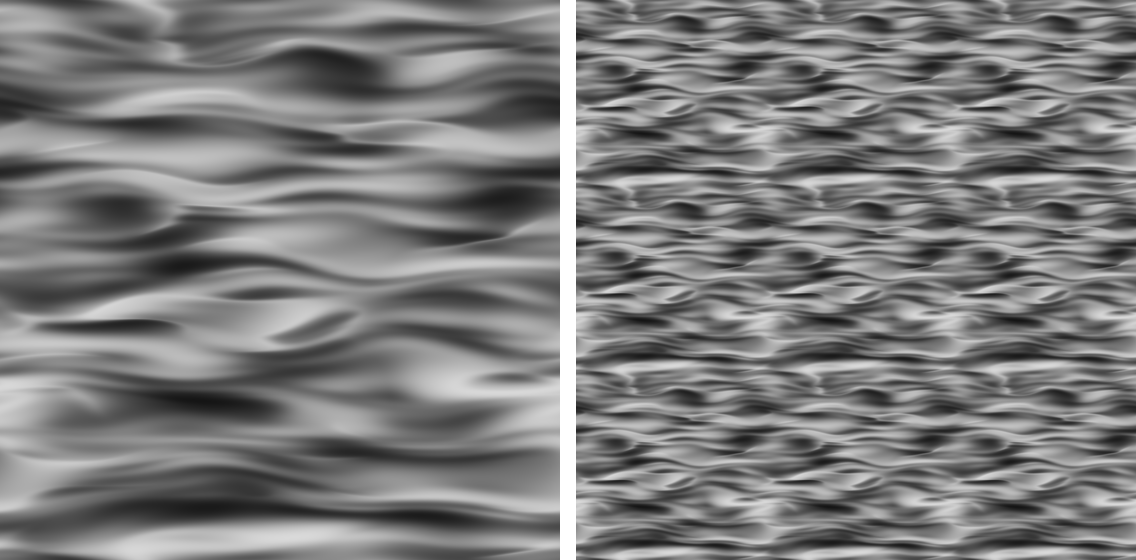
Left: one tile. Right: repeated 3 by 3.
This texture is drawn by a Shadertoy shader. Its source:

```glsl
// Soft grey folds: long horizontal bands with pinched dark hollows and thin bright crests.
// Layered sines bend the plane, then stretched, wrapping gradient noise gives the
// bands, and a masked zero line of that noise gives the crests. Tiles on both axes.

const float TAU = 6.28319;

// Cells per tile (across, up); whole numbers keep the tile seamless
const vec2 FOLD_CELLS   = vec2(2.0, 11.0);
const vec2 BAND_CELLS   = vec2(3.0, 20.0);
const vec2 STREAK_CELLS = vec2(5.0, 33.0);
const vec2 CREST_CELLS  = vec2(3.0, 14.0);
const vec2 MASK_CELLS   = vec2(3.0, 8.0);

// Tone: middle grey and strength of each layer
const float MID_GREY     = 0.455;
const float FOLD_TONE    = 0.34;
const float BAND_TONE    = 0.66;
const float STREAK_TONE  = 0.42;
const float CREST_TONE   = 0.36;
const float CREST_MEAN   = 0.05;
const float TONE_LIMIT   = 0.42;

// Shape
const vec2  FOLD_PUSH    = vec2(0.10, 0.036);
const float CREST_ROUND  = 0.03;
const float CREST_WIDTH  = 0.09;

float hash(vec2 cell, float seed) {
    vec3 h = fract(vec3(cell.xyx + seed * 17.31) * 0.1031);
    h += dot(h, h.yzx + 33.33);
    return fract((h.x + h.y) * h.z);
}

// Contribution of one lattice corner: random unit slope times offset
float slope(vec2 cell, vec2 offset, vec2 cells, float seed) {
    float angle = TAU * hash(mod(cell, cells), seed);
    return dot(vec2(cos(angle), sin(angle)), offset);
}

// Gradient noise that repeats once per unit square, roughly -0.7 to 0.7
float wrapNoise(vec2 uv, vec2 cells, float seed) {
    vec2 p = uv * cells + vec2(hash(cells, seed), hash(cells.yx, seed));
    vec2 i = floor(p);
    vec2 f = p - i;
    vec2 w = f * f * f * (f * (f * 6.0 - 15.0) + 10.0);
    vec2 e = vec2(1.0, 0.0);
    float low  = mix(slope(i, f, cells, seed),
                     slope(i + e.xy, f - e.xy, cells, seed), w.x);
    float high = mix(slope(i + e.yx, f - e.yx, cells, seed),
                     slope(i + e.xx, f - e.xx, cells, seed), w.x);
    return mix(low, high, w.y);
}

// Layered sines: a gentle vertical sway that also squeezes the bands
float sway(vec2 uv) {
    return 0.010 * sin(TAU * (uv.x + 2.0 * uv.y) + 0.7)
         + 0.007 * sin(TAU * (2.0 * uv.x - 3.0 * uv.y) + 2.9)
         + 0.004 * sin(TAU * (3.0 * uv.x + 5.0 * uv.y) + 4.6);
}

void mainImage(out vec4 fragColor, in vec2 fragCoord) {
    vec2 uv = fragCoord / iResolution.xy;

    // Bend the plane, then push it along the broad folds
    vec2 bent = uv + vec2(0.0, sway(uv));
    float fold = wrapNoise(bent, FOLD_CELLS, 1.0);
    vec2 pushed = bent + FOLD_PUSH * fold;

    // Bands and finer streaks
    float band = wrapNoise(pushed, BAND_CELLS, 2.0);
    float streak = wrapNoise(pushed + vec2(0.0, 0.02 * band), STREAK_CELLS, 3.0);

    // Crests: rounded tips, steep on one side and soft on the other
    float line = wrapNoise(pushed, CREST_CELLS, 4.0) + 0.2 * streak;
    float width = CREST_WIDTH * mix(0.6, 1.6, smoothstep(-0.12, 0.12, line));
    float crest = exp((CREST_ROUND - sqrt(line * line + CREST_ROUND * CREST_ROUND)) / width);
    crest *= smoothstep(-0.10, 0.30, wrapNoise(bent, MASK_CELLS, 5.0));

    // Sum the layers and ease the extremes towards the tone limits
    float relief = FOLD_TONE * fold + BAND_TONE * band + STREAK_TONE * streak
                 + CREST_TONE * (crest - CREST_MEAN);
    float grey = MID_GREY + TONE_LIMIT * tanh(relief / TONE_LIMIT);
    fragColor = vec4(vec3(grey), 1.0);
}
```
